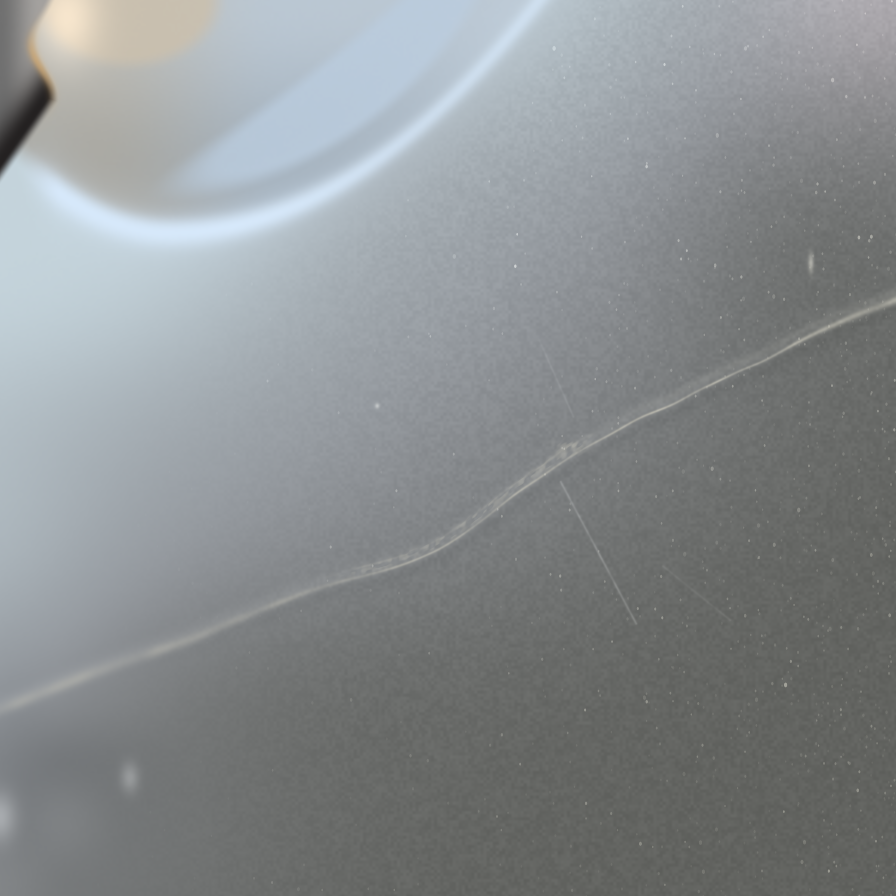
Write a Shadertoy shader that draws this texture.

```glsl
// Satin metallic panel with a pressed bowl at upper left and a long wavy crack.
// A diagonal light ramp is tinted, then bowl, rim, crack, scratches, hashed
// specks and paint grain are laid on top.

#define RIM_LOW vec2(0.19, 0.74)
#define RIM_LIGHT vec3(0.84, 0.91, 0.98)
#define CRACK_LIGHT vec3(0.77, 0.76, 0.71)
#define CRACK_STRENGTH 0.8
#define GRAIN_CELLS 290.0
#define GRAIN_AMOUNT 0.05
#define SPECK_AMOUNT 0.24

float hash(vec2 p) {
    vec3 q = fract(p.xyx * 0.1031);
    q += dot(q, q.yzx + 33.33);
    return fract((q.x + q.y) * q.z);
}

float noise(vec2 p) {
    vec2 i = floor(p), f = fract(p);
    f = f * f * (3.0 - 2.0 * f);
    return mix(mix(hash(i), hash(i + vec2(1, 0)), f.x),
               mix(hash(i + vec2(0, 1)), hash(i + vec2(1, 1)), f.x), f.y);
}

float ramp(float a, float b, float x) { return smoothstep(a, b, x); }

float bell(float x, float width) { x /= width; return exp(-x * x); }

float spot(vec2 p, float x, float y, float w, float h) {
    return bell(p.x - x, w) * bell(p.y - y, h);
}

float hair(vec2 p, vec2 a, vec2 b, float width) {
    vec2 d = b - a;
    return bell(length(p - a - d * clamp(dot(p - a, d) / dot(d, d), 0.0, 1.0)), width);
}

vec3 panel(vec2 p) {
    float light = 0.475 - 0.25 * p.x + 0.3 * p.y;
    light -= 0.045 * spot(p, 0.3, 0.22, 0.28, 0.15);
    light -= 0.05 * spot(p, 0.9, 0.74, 0.17, 0.17);
    light += 0.05 * spot(p, 0.08, 0.7, 0.24, 0.12);
    light += 0.03 * spot(p, 0.0, 0.38, 0.13, 0.12);
    light += 0.03 * spot(p, 0.62, 0.98, 0.14, 0.16);
    light = 0.5 * (light + 0.365 + sqrt(pow(light - 0.365, 2.0) + 0.004));
    vec3 c = mix(vec3(0.375, 0.38, 0.365), vec3(0.565, 0.58, 0.6), ramp(0.35, 0.56, light));
    c = mix(c, vec3(0.77, 0.83, 0.86), ramp(0.49, 0.75, light));
    return c + vec3(0.11, 0.08, 0.08) * spot(p, 1.0, 1.02, 0.16, 0.15);
}

// Signed distance to the rim, positive inside the bowl
float rimDistance(vec2 p) {
    p -= RIM_LOW;
    float bend = p.x < 0.0 ? 2.9 : 1.53;
    return (p.y - bend * p.x * p.x) / length(vec2(1.0, 2.0 * bend * p.x));
}

vec3 bowl(vec2 p) {
    vec3 c = mix(vec3(0.66, 0.655, 0.63), vec3(0.64, 0.69, 0.735), ramp(0.1, 0.32, p.x));
    c += 0.09 * ramp(0.8, 1.0, p.y);
    // Pale reflected band
    vec2 q = mat2(0.78, -0.62, 0.62, 0.78) * (p - vec2(0.39, 0.915));
    q.y -= 0.7 * q.x * q.x - 0.012;
    float band = length(q / vec2(0.235, 0.044));
    c = mix(c, vec3(0.73, 0.8, 0.87), 0.8 - 0.8 * ramp(0.72, 1.12, band));
    // Warm disc
    float disc = length((p - vec2(0.143, 1.0)) / vec2(0.102, 0.074));
    c = mix(c, vec3(0.79, 0.75, 0.68), 0.9 - 0.9 * ramp(0.82, 1.12, disc));
    return c + vec3(0.18, 0.15, 0.12) * spot(p, 0.075, 0.98, 0.035, 0.05);
}

float crackHeight(float x) {
    return 0.208 + 0.456 * x - 0.045 * bell(x - 0.475, 0.122)
         - 0.019 * bell(x - 0.24, 0.13) + 0.006 * bell(x - 0.92, 0.06)
         + 0.003 * (noise(vec2(x * 28.0, 3.0)) - 0.5);
}

float specks(vec2 p, float cells, float density, float soft) {
    vec2 g = p * cells, id = floor(g);
    vec2 at = 0.25 + 0.5 * vec2(hash(id + 7.0), hash(id + 19.0));
    float d = length((fract(g) - at) * vec2(1.0, 0.7));
    float size = 0.03 + 0.05 * hash(id + 31.0);
    float shine = 0.25 + 0.75 * pow(hash(id + 43.0), 3.0);
    return shine * step(1.0 - density, hash(id)) * (1.0 - ramp(size, size + soft * cells, d));
}

void mainImage(out vec4 fragColor, in vec2 fragCoord) {
    vec2 p = fragCoord / iResolution.xy;
    float x = p.x, px = 1.0 / min(iResolution.x, iResolution.y);
    vec3 c = panel(p);

    // Bowl, rim and halo
    float d = rimDistance(p);
    c = mix(c, bowl(p), ramp(-0.008, 0.022, d));
    float fade = ramp(0.015, 0.07, x) * (1.0 - 0.25 * ramp(0.25, 0.5, x));
    float core = 0.017 - 0.007 * ramp(0.15, 0.5, x);
    c = mix(c, RIM_LIGHT, fade * (0.83 * bell(d, core) + 0.17 * bell(d, 0.045)));

    // Corner part with dark foot and golden edge
    float side = x - 0.047 - 0.012 * cos((p.y - 0.89) * 50.0);
    float foot = (0.805 + 1.42 * x - p.y) / 1.737;
    vec3 part = mix(vec3(0.44), vec3(0.64, 0.63, 0.62), ramp(0.0, 0.045, x));
    part = mix(part, vec3(0.14, 0.13, 0.13), bell(foot + 0.008, 0.024));
    c = mix(c, part, 1.0 - ramp(-0.006, 0.007, max(side, foot)));
    c = mix(c, vec3(0.85, 0.66, 0.4), 0.6 * bell(side, 0.006) * bell(p.y - 0.93, 0.035));

    // Blurred stains at lower left
    c -= 0.07 * noise(p * 13.0) * spot(p, 0.04, 0.13, 0.13, 0.12);
    c += 0.14 * spot(p, 0.145, 0.132, 0.01, 0.016) + 0.18 * spot(p, 0.0, 0.088, 0.018, 0.027);

    // Crack: soft at the ends, flaking along its upper lip
    float slope = (crackHeight(x + 0.004) - crackHeight(x - 0.004)) / 0.008;
    float k = (p.y - crackHeight(x)) / length(vec2(1.0, slope));
    float fine = 0.001 + 0.4 * px;
    float blur = fine + 0.005 * (1.0 - ramp(0.08, 0.48, x)) + 0.0025 * ramp(0.84, 1.0, x);
    float wear = 0.35 + 0.65 * noise(vec2(x * 45.0, 8.0));
    float line = wear * bell(k, blur) * (0.5 + 0.5 * ramp(0.25, 0.6, x));
    float lip = ramp(0.34, 0.44, x) * (1.0 - ramp(0.62, 0.68, x));
    float flakes = ramp(0.35, 0.9, noise(vec2(x, k) * vec2(170.0, 330.0)));
    line += 0.4 * lip * flakes * bell(k - 0.007, 0.005);
    line += 0.3 * lip * noise(vec2(x * 70.0, 5.0)) * bell(k - 0.01, fine);
    line += 0.1 * ramp(0.62, 0.75, x) * bell(k - 0.009, 0.004);
    line += 0.4 * flakes * spot(p, 0.635, 0.5, 0.018, 0.008);
    c += 0.035 * bell(k - 0.004, 0.01) - 0.025 * bell(k + 0.009, 0.008) * ramp(0.1, 0.4, x);
    c = mix(c, CRACK_LIGHT, CRACK_STRENGTH * min(line, 1.0));

    // Hairline scratches
    float scratch = 0.1 * hair(p, vec2(0.626, 0.462), vec2(0.71, 0.304), fine)
        + 0.045 * hair(p, vec2(0.602, 0.62), vec2(0.64, 0.535), fine)
        + 0.045 * hair(p, vec2(0.74, 0.368), vec2(0.815, 0.308), fine);
    c += scratch * (0.3 + 0.9 * noise(p * 90.0));

    // Specks and grain, in focus toward the right
    float focus = ramp(0.12, 0.55, x + 0.075 - 0.15 * p.y) * (1.0 - ramp(-0.08, 0.0, d));
    float density = 0.01 + 0.1 * ramp(0.5, 1.0, x) * (1.0 - 0.5 * ramp(0.6, 1.0, p.y));
    float dust = spot(p, 0.905, 0.706, 0.003, 0.011) + spot(p, 0.421, 0.547, 0.0025, 0.003);
    for (float i = 0.0; i < 3.0; i++)
        dust += specks(p + 0.37 * i, 62.0 + 43.0 * i, density, px) * (1.0 - 0.2 * i);
    c += SPECK_AMOUNT * focus * dust * vec3(1.0, 0.97, 0.88);
    float grain = 0.7 * noise(p * GRAIN_CELLS) + 0.3 * noise(p * GRAIN_CELLS * 0.43) - 0.5;
    c += GRAIN_AMOUNT * grain * (0.08 + 0.92 * focus);

    fragColor = vec4(clamp(c, 0.0, 1.0), 1.0);
}
```
